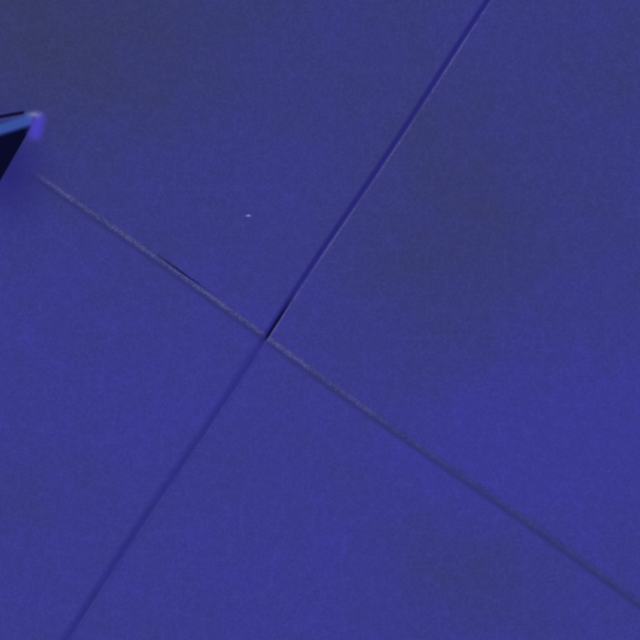
Write a Shadertoy shader that draws this texture.

```glsl
// Draws four worn blue floor tiles meeting at a slanted cross joint, with a dark wedge at the left edge.

const vec3 TILE_BLUE  = vec3(0.232, 0.232, 0.585);
const vec3 TILE_DULL  = vec3(0.218, 0.240, 0.405);
const vec3 GROOVE     = vec3(0.140, 0.130, 0.450);
const vec3 SLIT       = vec3(0.050, 0.045, 0.190);
const vec3 GROUT      = vec3(0.350, 0.355, 0.570);
const vec3 GROUT_DARK = vec3(0.180, 0.190, 0.420);
const vec3 WEDGE_DARK = vec3(0.040, 0.040, 0.160);
const vec3 WEDGE_RIM  = vec3(0.270, 0.380, 0.740);
const vec3 WEDGE_TIP  = vec3(0.300, 0.260, 0.780);
const vec3 CHIP       = vec3(0.600, 0.620, 0.800);

const vec2 CROSSING  = vec2(0.417, 0.472);
const vec2 STEEP_DIR = vec2(0.552, 0.834);
const vec2 FLAT_DIR  = vec2(0.815, -0.579);

vec2 hash2(vec2 p) {
    vec3 q = fract(p.xyx * vec3(0.1031, 0.1030, 0.0973));
    q += dot(q, q.yzx + 33.33);
    return fract((q.xx + q.yz) * q.zy);
}

// Distance to the nearest scattered point, centered near zero.
float cellular(vec2 p) {
    vec2 cell = floor(p), f = fract(p);
    float nearest = 2.0;
    for (int y = -1; y <= 1; y++)
    for (int x = -1; x <= 1; x++) {
        vec2 o = vec2(x, y);
        nearest = min(nearest, length(o + hash2(cell + o) - f));
    }
    return nearest - 0.48;
}

// Layered, rotated sines in about -1..1.
float clouds(vec2 p) {
    float sum = 0.0, amp = 0.5;
    for (int i = 0; i < 5; i++) {
        sum += amp * sin(p.x + 1.3 * sin(p.y)) * cos(p.y + 0.9 * sin(p.x));
        p = mat2(1.36, 1.12, -1.12, 1.36) * p + 1.7;
        amp *= 0.62;
    }
    return sum;
}

float blob(vec2 p, vec2 center, vec2 size) {
    vec2 d = (p - center) / size;
    return exp(-dot(d, d));
}

// Soft-edged stroke coverage from a signed distance.
float stroke(float d, float halfWidth, float soft) {
    return 1.0 - smoothstep(halfWidth - soft, halfWidth + soft, abs(d));
}

float segment(vec2 p, vec2 a, vec2 b) {
    vec2 ab = b - a;
    return length(p - a - ab * clamp(dot(p - a, ab) / dot(ab, ab), 0.0, 1.0));
}

vec3 tileSurface(vec2 p, float grain) {
    float dull = 0.13 + 0.13 * clouds(p * 9.0) + 0.12 * clouds(p * 31.0 + 4.0);
    dull += 0.36 * smoothstep(0.35, 1.0, p.y);
    dull += 0.50 * blob(p, vec2(0.08, 0.95), vec2(0.24, 0.16));
    dull += 0.42 * blob(p, vec2(0.70, 0.62), vec2(0.17, 0.18));
    dull += 0.32 * blob(p, vec2(0.74, 0.11), vec2(0.13, 0.07));
    dull += 0.22 * blob(p, vec2(0.04, 0.25), vec2(0.10, 0.08));
    dull -= 0.25 * blob(p, vec2(0.86, 0.30), vec2(0.20, 0.10));
    vec3 color = mix(TILE_BLUE, TILE_DULL, clamp(dull, 0.0, 1.0));
    return color * (1.0 + 0.12 * grain);
}

// Steep joint: crisp groove with a lit right lip above the crossing, wide and faint below.
vec3 steepJoint(vec3 color, float side, float along, float grain, float px) {
    side += 0.0012 * sin(along * 13.0);
    float upper = smoothstep(-0.02, 0.02, along);
    float groove = stroke(side + 0.003, mix(0.0060, 0.0042, upper), mix(0.0055, 0.0025, upper) + px);
    color = mix(color, GROOVE, mix(0.50, 0.80, upper) * groove);
    float wear = clamp(0.65 + 0.2 * sin(along * 37.0 + 1.0) + 0.6 * grain, 0.0, 1.0);
    color = mix(color, GROUT, wear * mix(0.25, 0.80, upper) * stroke(side - 0.0028, 0.0016, 0.0012 + px));
    float slit = smoothstep(-0.008, 0.004, along) * (1.0 - smoothstep(0.03, 0.09, along));
    return mix(color, SLIT, 0.9 * slit * stroke(side + 0.001, 0.0020, 0.001 + px));
}

// Flat joint: pale rough grout fading darker to the right, with a shaded lower edge.
vec3 flatJoint(vec3 color, float side, float along, float grain, float px) {
    side += 0.0016 * sin(along * 9.0) + 0.0012 * grain;
    float start = smoothstep(-0.47, -0.42, along);
    float fade = smoothstep(0.0, 0.40, along);
    float wear = clamp(0.68 + 0.12 * sin(along * 43.0) + 0.8 * grain, 0.0, 1.0);
    color = mix(color, GROUT_DARK, start * 0.70 * stroke(side + 0.002, 0.0065, 0.004 + px));
    color = mix(color, GROUT, start * wear * mix(0.9, 0.25, fade) * stroke(side - 0.001, 0.0036, 0.0026 + px));
    float crack = blob(vec2(along, 0.0), vec2(-0.17, 0.0), vec2(0.045, 1.0));
    return mix(color, SLIT, 0.7 * crack * stroke(side - 0.005, 0.0012, 0.001 + px));
}

// Dark pointed object entering from the left, with a lit rim and violet tip.
vec3 wedge(vec3 color, vec2 p, float px) {
    color = mix(color, GROOVE, 0.65 * blob(p, vec2(0.015, 0.735), vec2(0.05, 0.07)));
    float inside = max(p.y - 0.805 - 0.25 * p.x, 0.72 + 1.75 * p.x - p.y) * 0.6;
    color = mix(color, WEDGE_DARK, 1.0 - smoothstep(-px, 0.003 + px, inside));
    float rim = segment(p, vec2(-0.02, 0.792), vec2(0.044, 0.812));
    color = mix(color, WEDGE_RIM, 0.8 * stroke(rim, 0.009, 0.004 + px));
    color = mix(color, WEDGE_DARK, stroke(segment(p, vec2(-0.02, 0.814), vec2(0.035, 0.824)), 0.002, 0.002 + px));
    float tip = segment(p, vec2(0.060, 0.812), vec2(0.055, 0.792));
    color = mix(color, WEDGE_TIP, 0.85 * stroke(tip, 0.010, 0.008 + px));
    return mix(color, CHIP, 0.6 * blob(p, vec2(0.054, 0.821), vec2(0.010, 0.005)));
}

void mainImage(out vec4 fragColor, in vec2 fragCoord) {
    vec2 p = fragCoord / iResolution.y, q = p - CROSSING;
    float px = 0.7 / iResolution.y;
    float grain = 0.7 * cellular(p * 210.0) + 0.5 * cellular(p * 95.0 + 7.0) + 0.3 * cellular(p * 45.0);

    vec3 color = tileSurface(p, grain);
    color = flatJoint(color, dot(q, vec2(-FLAT_DIR.y, FLAT_DIR.x)), dot(q, FLAT_DIR), grain, px);
    color = steepJoint(color, dot(q, vec2(STEEP_DIR.y, -STEEP_DIR.x)), dot(q, STEEP_DIR), grain, px);
    color = wedge(color, p, px);
    color = mix(color, CHIP, 0.75 * blob(p, vec2(0.388, 0.663), vec2(0.0035, 0.002)));
    fragColor = vec4(color, 1.0);
}
```
